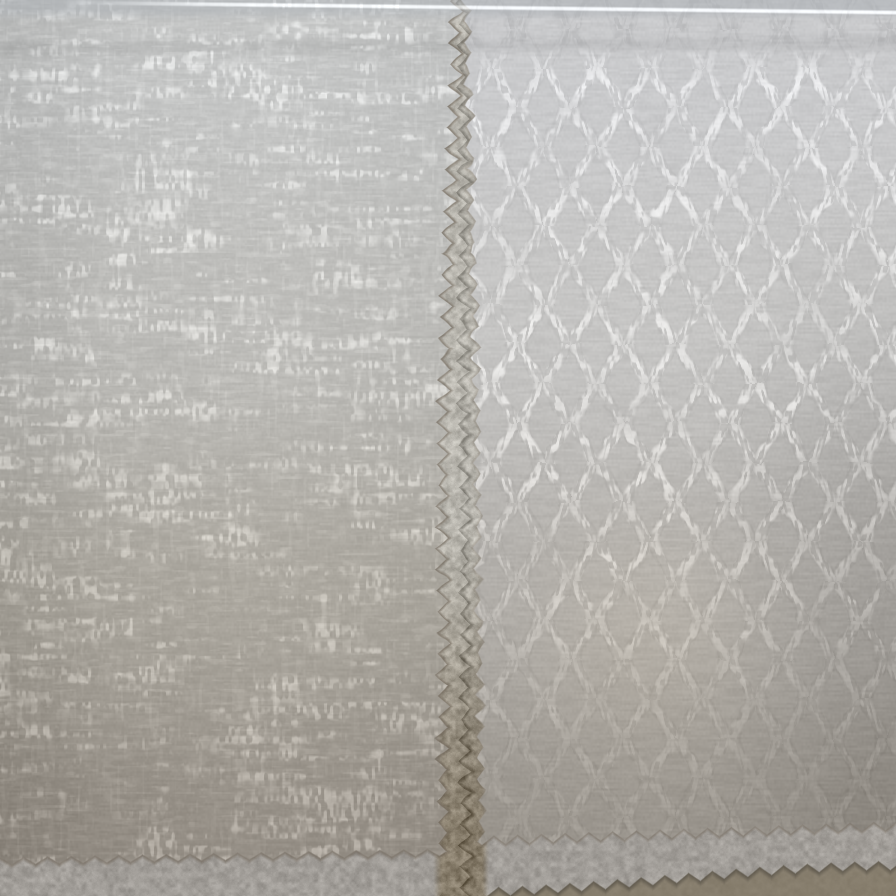
Reproduce this texture procedurally as a WebGL 1 fragment shader.

```glsl
precision highp float;
// Two pale woven fabric swatches with pinked edges, side by side under a soft sheen.
uniform vec2 u_resolution;

float hash(vec2 p) {
  p = fract(p * vec2(0.1031, 0.1137));
  p += dot(p, p.yx + 33.33);
  return fract((p.x + p.y) * p.x * 7.31 + p.y * 5.17);
}

float noise(vec2 p) {
  vec2 i = floor(p), f = fract(p);
  f = f * f * (3.0 - 2.0 * f);
  return mix(mix(hash(i), hash(i + vec2(1.0, 0.0)), f.x),
             mix(hash(i + vec2(0.0, 1.0)), hash(i + 1.0), f.x), f.y);
}

float fbm(vec2 p) {
  float sum = 0.0, gain = 0.5;
  for (int i = 0; i < 4; i++) {
    sum += gain * noise(p);
    p = p * 2.03 + 17.1;
    gain *= 0.5;
  }
  return sum;
}

// Triangle wave from -1 to 1
float zigzag(float t) { return 4.0 * abs(fract(t) - 0.5) - 1.0; }

// Vertical four-stop blend
vec3 ramp(float y, vec3 a, vec3 b, vec3 c, vec3 d) {
  vec3 col = mix(a, b, smoothstep(0.04, 0.36, y));
  col = mix(col, c, smoothstep(0.3, 0.66, y));
  return mix(col, d, smoothstep(0.62, 0.95, y));
}

// Fine woven grain, mostly along the weft
float weave(vec2 p) {
  return 0.6 * noise(p * vec2(60.0, 420.0)) + 0.4 * noise(p * vec2(430.0, 330.0)) - 0.5;
}

// Slubbed cloth: thin broken rows of tiny bright stitches
vec3 slubCloth(vec2 p) {
  vec3 col = ramp(p.y, vec3(0.565, 0.54, 0.505), vec3(0.65, 0.634, 0.60),
                  vec3(0.725, 0.723, 0.71), vec3(0.752, 0.757, 0.755));
  col -= 0.035 * smoothstep(0.14, 0.0, p.x);
  col += 0.015 * exp(-pow((p.x - 0.3) / 0.15, 2.0));
  float rows = noise(vec2(p.x * 22.0, p.y * 150.0));
  float columns = noise(vec2(p.x * 130.0, p.y * 26.0) + 31.0);
  float patches = noise(p * vec2(16.0, 30.0) + 9.0);
  float cluster = smoothstep(0.5, 0.82, rows * 0.55 + columns * 0.25 + patches * 0.28);
  float stitches = smoothstep(0.3, 0.75, noise(p * vec2(300.0, 120.0)));
  col += cluster * stitches * 0.13;
  col += 0.03 * smoothstep(0.62, 0.9, noise(p * vec2(75.0, 270.0) + 5.0));
  col += 0.022 * smoothstep(0.6, 0.9, noise(p * vec2(250.0, 50.0) + 3.0));
  return col + 0.06 * weave(p);
}

// Damask cloth: mirrored wavy strands forming an ogee lattice
vec3 ogeeCloth(vec2 p) {
  vec3 col = ramp(p.y, vec3(0.60, 0.58, 0.55), vec3(0.69, 0.678, 0.66),
                  vec3(0.775, 0.773, 0.768), vec3(0.79, 0.793, 0.80));
  col -= 0.06 * smoothstep(0.75, 1.0, p.x) * smoothstep(0.85, 0.4, p.y);
  col += vec3(0.025, 0.018, 0.005) * exp(-dot(p - vec2(0.72, 0.29), p - vec2(0.72, 0.29)) * 60.0);
  vec2 q = p + 0.005 * (vec2(noise(p * 110.0), noise(p * 110.0 + 40.0)) - 0.5);
  float strand = (q.x - 0.548) / 0.0295;
  float side = 1.0 - 2.0 * mod(floor(strand), 2.0);
  float phase = 6.2832 * q.y / 0.088;
  float offset = abs(fract(strand) - 0.5 - 0.33 * side * cos(phase));
  float line = smoothstep(0.27, 0.10, offset);
  float slant = side * sin(phase) > 0.0 ? 1.0 : -1.0;
  float hatch = noise(vec2(p.x * 380.0 + slant * p.y * 90.0, p.y * 130.0));
  float threads = smoothstep(0.25, 0.68, hatch);
  float shine = 0.04 + 0.07 * smoothstep(0.12, 0.45, p.y);
  shine *= (0.6 + 0.7 * noise(p * 24.0)) * (0.55 + 0.45 * abs(sin(phase)));
  shine = mix(shine, -0.04, smoothstep(0.92, 0.96, p.y));
  col += line * threads * shine * 1.2;
  col -= 0.025 * smoothstep(0.12, 0.0, abs(offset - 0.22)) * (1.0 - threads);
  return col + 0.06 * weave(p);
}

void main() {
  vec2 p = gl_FragCoord.xy / u_resolution;
  float px = 1.2 / u_resolution.y;
  float grain = fbm(p * 170.0);

  // Layers beneath: tan backing, then the pinked strip of lining
  vec3 col = vec3(0.53, 0.495, 0.43) + 0.06 * (grain - 0.5);
  float lining = p.y - mix(0.004, 0.034, smoothstep(0.5, 1.0, p.x)) - 0.005 * zigzag(p.x / 0.0265);
  lining = p.x < 0.515 ? 0.1 : lining;
  vec3 liningCol = vec3(0.63, 0.615, 0.595) + 0.2 * (grain - 0.47);
  col *= 1.0 - 0.25 * smoothstep(-0.008, 0.0, lining);
  col = mix(col, liningCol, smoothstep(-px, px, lining));

  // Seam: warm layered edges between the swatches
  float leftEdge = 0.494 + 0.014 * smoothstep(0.5, 1.0, p.y);
  float rightEdge = 0.537 - 0.017 * p.y * p.y;
  float seam = smoothstep(leftEdge - 0.012, leftEdge, p.x) * smoothstep(rightEdge + 0.01, rightEdge, p.x);
  vec3 seamCol = mix(vec3(0.52, 0.48, 0.41), vec3(0.725, 0.715, 0.685), smoothstep(0.02, 0.45, p.y));
  col = mix(col, seamCol + 0.32 * (grain - 0.47), seam);
  float wobble = 0.006 * (noise(p * 70.0) - 0.5);
  float innerEdge = p.x - mix(leftEdge, rightEdge, 0.58) - 0.006 * zigzag(p.y / 0.0235 + 0.1) + wobble;
  col -= seam * 0.15 * smoothstep(-0.001, 0.001, innerEdge) * smoothstep(0.007, 0.001, innerEdge);

  // Left swatch, with a shadow under its teeth
  float leftSide = leftEdge + 0.0065 * zigzag(p.y / 0.0235) - p.x + wobble;
  float leftBase = p.y - 0.039 - 0.02 * p.x - 0.004 * zigzag(p.x / 0.0265);
  float left = min(leftSide, leftBase);
  col = mix(col, vec3(0.43, 0.39, 0.34), 0.6 * smoothstep(-0.006, 0.0, left));
  col = mix(col, slubCloth(p), smoothstep(-px, px, left));

  // Right swatch
  float rightSide = p.x - rightEdge + 0.004 * zigzag(p.y / 0.0235 + 0.45) + wobble;
  float rightBase = p.y - 0.062 - 0.036 * (p.x - 0.54) - 0.005 * zigzag(p.x / 0.0265 + 0.2);
  float right = min(rightSide, rightBase);
  float sideFade = rightBase < rightSide ? 0.55 : 0.3;
  col = mix(col, vec3(0.45, 0.41, 0.36), sideFade * smoothstep(-0.005, 0.0, right));
  col = mix(col, ogeeCloth(p), smoothstep(-px, px, right));

  // Glossy film folded over the top, with its bright reflection
  col -= 0.04 * smoothstep(0.014, 0.0, abs(p.y - 0.946 - 0.006 * p.x));
  col = mix(col, vec3(0.67, 0.69, 0.71), 0.5 * smoothstep(0.975, 0.99, p.y));
  float glare = abs(p.y - 0.998 + 0.012 * p.x);
  col += 0.25 * smoothstep(0.0035, 0.0005, glare) * smoothstep(0.05, 0.3, p.x);
  gl_FragColor = vec4(clamp(col, 0.0, 1.0), 1.0);
}
```
